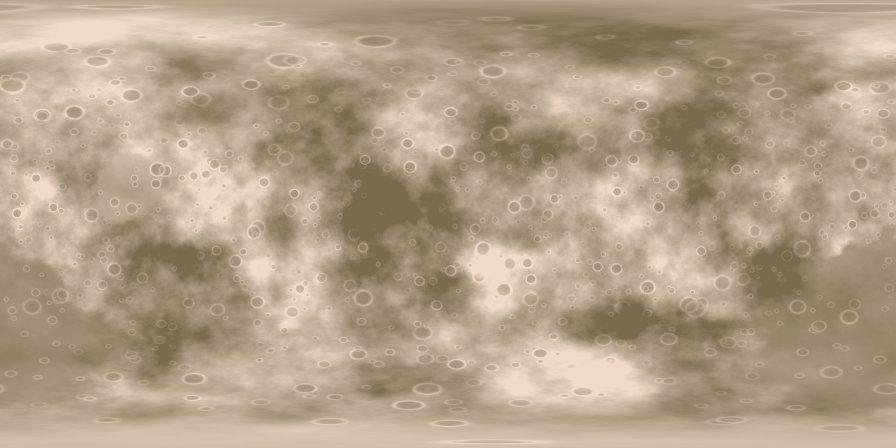
This texture is drawn by a Shadertoy shader. Its source:

```glsl
const float PI = 3.14159265;
const vec3 LOWLAND = vec3(0.48, 0.42, 0.31);
const vec3 HIGHLAND = vec3(0.94, 0.86, 0.79);
const float MEAN_HEIGHT = 0.43;
const float CONTRAST = 2.5;
const float TERRAIN_SCALE = 2.1;
const float OCTAVE_GAIN = 0.57;
const int OCTAVES = 7;
const float FLOOR_HEIGHT = 0.24;
const float FLOOR_TINT = 0.6;
const float RIM_LIFT = 0.27;
const vec2 DARK_BASIN = vec2(0.975, 0.27);
const vec2 PALE_BASIN = vec2(0.14, 0.575);
const float DARK_RADIUS = 0.60;
const float PALE_RADIUS = 0.22;

// Integer hash of a lattice cell, three values in 0..1
vec3 hash3(vec3 cell) {
    uvec3 v = uvec3(ivec3(cell)) * 1664525u + 1013904223u;
    v.x += v.y * v.z; v.y += v.z * v.x; v.z += v.x * v.y;
    v ^= v >> 16u;
    v.x += v.y * v.z; v.y += v.z * v.x; v.z += v.x * v.y;
    return vec3(v >> 8u) / 16777216.0;
}

float valueNoise(vec3 p) {
    vec3 cell = floor(p);
    vec3 f = fract(p);
    f = f * f * f * (f * (f * 6.0 - 15.0) + 10.0);
    float sum = 0.0;
    for (int i = 0; i < 8; i++) {
        vec3 corner = vec3(i & 1, (i >> 1) & 1, i >> 2);
        vec3 w = mix(1.0 - f, f, corner);
        sum += w.x * w.y * w.z * hash3(cell + corner).x;
    }
    return sum;
}

// Rotated octaves of noise, normalised to 0..1
float terrain(vec3 p) {
    const mat3 turn = mat3(0.0, 0.8, 0.6, -0.8, 0.36, -0.48, -0.6, -0.48, 0.64);
    float sum = 0.0, total = 0.0, amplitude = 1.0;
    for (int i = 0; i < OCTAVES; i++) {
        sum += amplitude * valueNoise(p);
        total += amplitude;
        amplitude *= OCTAVE_GAIN;
        p = turn * p * 2.03 + 7.3;
    }
    return sum / total;
}

// Map coordinates to a point on the unit sphere
vec3 spherePoint(vec2 uv) {
    float lon = uv.x * 2.0 * PI;
    float lat = (uv.y - 0.5) * PI;
    return vec3(cos(lat) * cos(lon), sin(lat), cos(lat) * sin(lon));
}

// Cellular craters on the sphere: x = floor mask, y = rim mask
vec2 craters(vec3 p, float scale, float density, float minRadius, float maxRadius, float pixel) {
    vec2 mask = vec2(0.0);
    vec3 base = floor(p * scale);
    for (int i = 0; i < 27; i++) {
        vec3 cell = base + vec3(i % 3, (i / 3) % 3, i / 9) - 1.0;
        vec3 center = cell + hash3(cell);
        vec3 trait = hash3(cell + 71.0);
        if (abs(length(center) - scale) > 0.5 || trait.x > density) continue;
        float radius = mix(minRadius, maxRadius, trait.y * trait.y);
        float d = distance(p, normalize(center)) / radius;
        float soft = max(0.16, 0.6 * pixel / radius);
        float inside = 1.0 - smoothstep(0.95 - soft, 0.95 + soft, d);
        float ring = (d - 1.05) / (soft * 1.3);
        float rim = exp(-ring * ring) + 0.25 * exp(-3.0 * max(d - 1.0, 0.0)) * step(1.0, d);
        rim *= 1.0 - smoothstep(1.5, 2.0, d);
        mask = max(mask, vec2(inside, rim) * mix(0.5, 1.0, trait.z));
    }
    return mask;
}

// Soft ragged disc on the sphere
float basin(vec3 p, vec2 place, float radius, float ragged, float edge) {
    float d = distance(p, spherePoint(place)) + ragged;
    return 1.0 - smoothstep(radius - edge, radius + edge, d);
}

void mainImage(out vec4 fragColor, in vec2 fragCoord) {
    vec2 uv = fragCoord / iResolution.xy;
    vec3 p = spherePoint(uv);
    float pixel = 2.0 * PI / iResolution.x;

    // Cloudy highlands and lowlands
    float relief = terrain(p * TERRAIN_SCALE + 13.7) - 0.5;
    float height = MEAN_HEIGHT + CONTRAST * relief + 0.9 * relief * abs(relief);

    // Smooth flooded basins
    float ragged = 0.45 * (terrain(p * 4.0 + 31.0) - 0.5);
    float dark = basin(p, DARK_BASIN, DARK_RADIUS, ragged, 0.07);
    float pale = basin(p, PALE_BASIN, PALE_RADIUS, ragged * 0.5, 0.035);
    height = mix(height, 0.27 + 0.5 * relief, 0.88 * dark);
    height = mix(height, 0.60 + 0.5 * relief, 0.85 * pale);

    // Dim north cap and bright south cap
    height = mix(height, 0.28 + 0.8 * relief, 0.7 * smoothstep(0.92, 0.99, uv.y));
    height = mix(height, 0.78 + 0.5 * relief, 0.9 * smoothstep(0.09, 0.01, uv.y));

    // Large and small craters
    vec2 large = craters(p, 6.0, 0.27, 0.028, 0.050, pixel);
    vec2 small = craters(p + 0.0, 13.0, 0.24, 0.011, 0.024, pixel) * 0.7;
    vec2 mask = max(large, small);
    height = mix(height, FLOOR_HEIGHT + 0.5 * relief, FLOOR_TINT * mask.x);
    height += RIM_LIFT * mask.y;

    fragColor = vec4(mix(LOWLAND, HIGHLAND, clamp(height, 0.0, 1.0)), 1.0);
}
```
